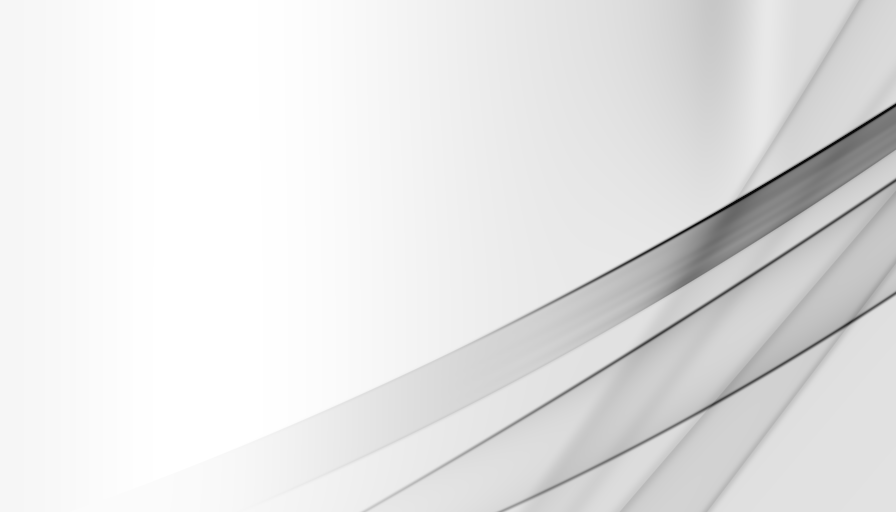
Write a Shadertoy shader that draws this background.

```glsl
// Arcs: height, slope and bend around PIVOT
const float PIVOT = 1.1;
const vec3 TOP_ARC = vec3(0.422, 0.521, 0.0864);
const vec3 BAND_ARC = vec3(0.306, 0.550, 0.105);
const vec3 MID_ARC = vec3(0.231, 0.611, 0.048);
const vec3 LOW_ARC = vec3(0.057, 0.482, 0.135);

// Rays: x at the bottom, lean and bend
const vec3 LONG_RAY = vec3(1.020, 0.722, -0.064);
const vec3 FAINT_RAY = vec3(1.120, 0.740, 0.0);
const vec3 INNER_RAY = vec3(1.210, 0.860, 0.0);
const vec3 OUTER_RAY = vec3(1.381, 0.760, 0.0);

const float LINE_WIDTH = 0.0032;
const float FOLD_DEPTH = 0.24;
const float STREAK_DEPTH = 0.07;

vec2 gradientAt(vec2 cell) {
    float angle = 6.2832 * fract(sin(dot(cell, vec2(127.1, 311.7))) * 4375.85);
    return vec2(cos(angle), sin(angle));
}

float gradientNoise(vec2 p) {
    vec2 i = floor(p), f = fract(p);
    vec2 u = f * f * f * (f * (f * 6.0 - 15.0) + 10.0);
    vec2 e = vec2(0.0, 1.0);
    float low = mix(dot(gradientAt(i), f), dot(gradientAt(i + e.yx), f - e.yx), u.x);
    float high = mix(dot(gradientAt(i + e), f - e), dot(gradientAt(i + e.yy), f - e.yy), u.x);
    return mix(low, high, u.y);
}

// Signed distance, positive below the arc
float arcDistance(vec2 p, vec3 arc) {
    float x = p.x - PIVOT;
    float slope = arc.y + 2.0 * arc.z * x;
    return (arc.x + x * (arc.y + arc.z * x) - p.y) / sqrt(1.0 + slope * slope);
}

// Signed distance, positive to the right of the ray
float rayDistance(vec2 p, vec3 ray) {
    float lean = ray.y + 2.0 * ray.z * p.y;
    return (p.x - ray.x - p.y * (ray.y + ray.z * p.y)) / sqrt(1.0 + lean * lean);
}

float coverage(float d) {
    float soft = max(0.0015, 0.7 / iResolution.y);
    return smoothstep(-soft, soft, d);
}

// Shadow that starts at an edge and fades on its positive side
float shade(float d, float reach) {
    return coverage(d) * exp(-max(d, 0.0) / reach);
}

float crease(float d, float width) {
    return exp(-d * d / (width * width));
}

float backdrop(vec2 p, float longRay) {
    float tone = 1.0 - 0.035 * (1.0 - smoothstep(0.0, 0.35, p.x));
    tone -= 0.085 * smoothstep(0.45, 1.15, p.x);

    // Soft vertical fold
    float fold = mix(1.425, 1.47, p.y) - p.x;
    float foldShadow = smoothstep(-0.04, 0.1, fold) * exp(-max(fold, 0.0) / 0.16);
    tone -= FOLD_DEPTH * smoothstep(0.4, 1.05, p.y) * foldShadow;
    tone -= 0.05 * smoothstep(0.02, 0.1, -fold);

    // Translucent ray
    tone -= 0.09 * crease(longRay, 0.009) * smoothstep(0.45, 0.7, p.y);
    tone -= 0.06 * shade(longRay, 0.06);
    return tone - 0.05 * crease(rayDistance(p, FAINT_RAY), 0.015);
}

float sheets(vec2 p, float top, float longRay) {
    float band = arcDistance(p, BAND_ARC);
    float middle = arcDistance(p, MID_ARC);
    float low = arcDistance(p, LOW_ARC);
    float inner = rayDistance(p, INNER_RAY);
    float outer = rayDistance(p, OUTER_RAY);
    float tone = mix(0.985, 0.885, smoothstep(0.25, 1.2, p.x));

    // Crossing rays
    tone -= 0.10 * smoothstep(-0.02, 0.02, longRay) * exp(-max(longRay, 0.0) / 0.06);
    tone -= 0.04 * crease(rayDistance(p, FAINT_RAY), 0.018);
    tone -= 0.07 * crease(inner, 0.012) + 0.07 * shade(inner, 0.07);
    tone -= 0.10 * crease(outer, 0.008) + 0.06 * shade(-outer, 0.09);

    // Dark upper band with streaks along its length
    float inBand = coverage(-band);
    float streak = gradientNoise(vec2(p.x * 1.5, top * 75.0));
    float density = 0.07 * smoothstep(0.4, 1.0, p.x) + 0.27 * smoothstep(1.0, 1.65, p.x);
    density += STREAK_DEPTH * streak * smoothstep(0.8, 1.5, p.x);
    density += 0.10 * smoothstep(1.2, 1.7, p.x) * shade(top, 0.03);
    density += 0.12 * crease(longRay, 0.035) * smoothstep(1.1, 1.35, p.x);
    tone -= inBand * density;
    tone -= 0.05 * smoothstep(0.4, 0.8, p.x) * crease(band, LINE_WIDTH);
    tone -= 0.10 * smoothstep(1.2, 1.75, p.x) * shade(band, 0.035);

    // Middle and lower edges
    float midStrength = smoothstep(0.65, 1.35, p.x);
    tone -= (0.12 + 0.38 * midStrength) * crease(middle, LINE_WIDTH);
    tone -= (0.02 + 0.10 * midStrength) * shade(middle, 0.035);
    float lowStrength = smoothstep(0.9, 1.6, p.x);
    tone -= (0.25 + 0.22 * lowStrength) * crease(low, LINE_WIDTH);
    tone -= (0.05 + 0.07 * lowStrength) * shade(-low, 0.05);
    return tone;
}

void mainImage(out vec4 fragColor, in vec2 fragCoord) {
    vec2 p = fragCoord / iResolution.y;
    float top = arcDistance(p, TOP_ARC);
    float longRay = rayDistance(p, LONG_RAY);
    float tone = mix(backdrop(p, longRay), sheets(p, top, longRay), coverage(top));

    // Dark leading edge
    float edgeStrength = 0.03 * smoothstep(0.35, 0.8, p.x) + 0.57 * smoothstep(0.85, 1.3, p.x);
    tone -= edgeStrength * crease(top - 0.001, LINE_WIDTH);
    fragColor = vec4(vec3(clamp(tone, 0.04, 1.0)), 1.0);
}
```
